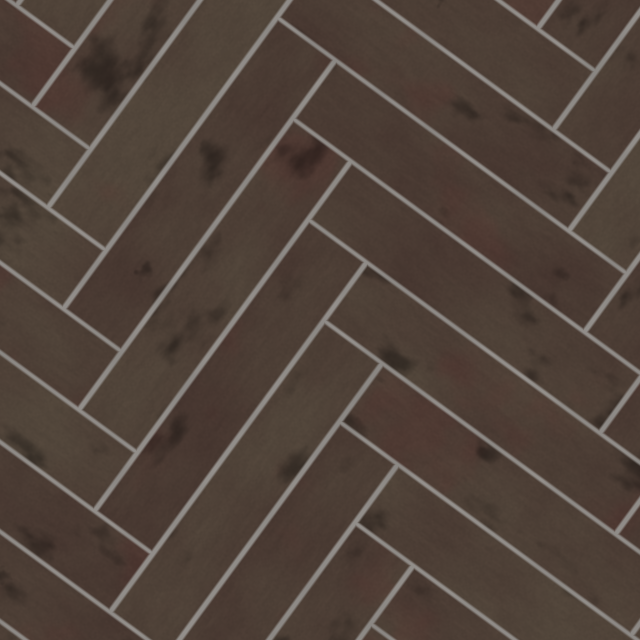
Write a Shadertoy shader that draws this pattern.

```glsl
const float PLANK_WIDTH = 0.113;             // fraction of the canvas height
const float PLANK_RATIO = 5.0;               // length over width
const vec2 CORNER = vec2(0.5241, 0.9062);    // a corner shared by two planks
const float TILT = 0.6325;                   // slope of the falling planks, radians
const vec2 GROUT_HALF = vec2(0.037, 0.029);  // joint half widths, in plank widths

const vec3 RED_BROWN = vec3(0.275, 0.210, 0.185);
const vec3 OLIVE_BROWN = vec3(0.320, 0.273, 0.229);
const vec3 GROUT = vec3(0.560, 0.545, 0.530);

float hash(vec2 p) {
    vec3 q = fract(p.xyx * vec3(0.1031, 0.1030, 0.0973));
    q += dot(q, q.yzx + 33.33);
    return fract((q.x + q.y) * q.z);
}

float noise(vec2 p) {
    vec2 cell = floor(p), f = fract(p);
    f = f * f * (3.0 - 2.0 * f);
    float low = mix(hash(cell), hash(cell + vec2(1, 0)), f.x);
    float high = mix(hash(cell + vec2(0, 1)), hash(cell + vec2(1, 1)), f.x);
    return mix(low, high, f.y);
}

float fbm(vec2 p) {
    float sum = 0.0, amplitude = 0.5;
    for (int i = 0; i < 4; i++) {
        sum += amplitude * noise(p);
        p = p * 2.03 + 17.1;
        amplitude *= 0.5;
    }
    return sum / 0.9375;
}

// Finds the plank under p: its first cell, the position inside it and its size.
void herringbone(vec2 p, float ratio, out vec2 id, out vec2 local, out vec2 size) {
    vec2 cell = floor(p);
    float k = mod(cell.x - cell.y, 2.0 * ratio);
    bool across = k < ratio;
    vec2 offset = across ? vec2(k, 0.0) : vec2(0.0, 2.0 * ratio - 1.0 - k);
    id = cell - offset;
    local = fract(p) + offset;
    size = across ? vec2(ratio, 1.0) : vec2(1.0, ratio);
}

// Plank surface; grain.x runs along the plank, grain.y across it.
vec3 plankColor(vec2 grain, float seed) {
    vec2 p = grain + seed * 61.0;
    float mottle = fbm(p * vec2(0.9, 1.3));
    float tone = 0.5 + 0.55 * (seed - 0.5) + 1.1 * (mottle - 0.5);
    vec3 color = mix(RED_BROWN, OLIVE_BROWN, clamp(tone, 0.0, 1.0));

    // Fine streaks and faint reddish patches
    color *= 1.0 + 0.08 * (fbm(p * vec2(4.0, 18.0)) - 0.5);
    color *= 1.0 + 0.05 * (noise(p * 32.0) - 0.5);
    float flush = smoothstep(0.60, 0.80, fbm(p * 0.8 + 40.0));
    color += flush * vec3(0.012, -0.014, -0.008);

    // Soft smudges
    float smudge = smoothstep(0.64, 0.86, fbm(p * vec2(1.1, 1.8) + 90.0));
    return color * (1.0 - 0.35 * smudge);
}

// Small dark knot on a few planks
float knot(vec2 grain, float seed) {
    vec2 center = vec2(0.4 + 4.2 * fract(seed * 37.0), 0.25 + 0.5 * fract(seed * 91.0));
    float ragged = 0.12 * (noise(grain * 14.0) - 0.5);
    float d = length((grain - center) * vec2(0.8, 1.0)) + ragged;
    return step(0.75, fract(seed * 13.0)) * smoothstep(0.13, 0.01, d);
}

void mainImage(out vec4 fragColor, in vec2 fragCoord) {
    vec2 uv = fragCoord / iResolution.y;
    vec2 along = vec2(cos(TILT), -sin(TILT));
    vec2 down = vec2(-sin(TILT), -cos(TILT));
    vec2 p = vec2(dot(uv - CORNER, along), dot(uv - CORNER, down)) / PLANK_WIDTH;

    vec2 id, local, size;
    herringbone(p, PLANK_RATIO, id, local, size);
    vec2 grain = size.x > size.y ? local : local.yx;
    float seed = hash(id + 57.0);
    vec3 color = plankColor(grain, seed);
    color *= 1.0 - 0.28 * knot(grain, seed);

    // Joints with softened edges
    vec2 edge = min(local, size - local);
    float blur = max(0.022, 0.75 / (iResolution.y * PLANK_WIDTH));
    vec2 joint = 1.0 - smoothstep(GROUT_HALF - blur, GROUT_HALF + blur, edge);
    float shade = 0.94 + 0.12 * fbm(p * 2.5);
    color = mix(color, GROUT * shade, max(joint.x, joint.y));

    fragColor = vec4(color, 1.0);
}
```
